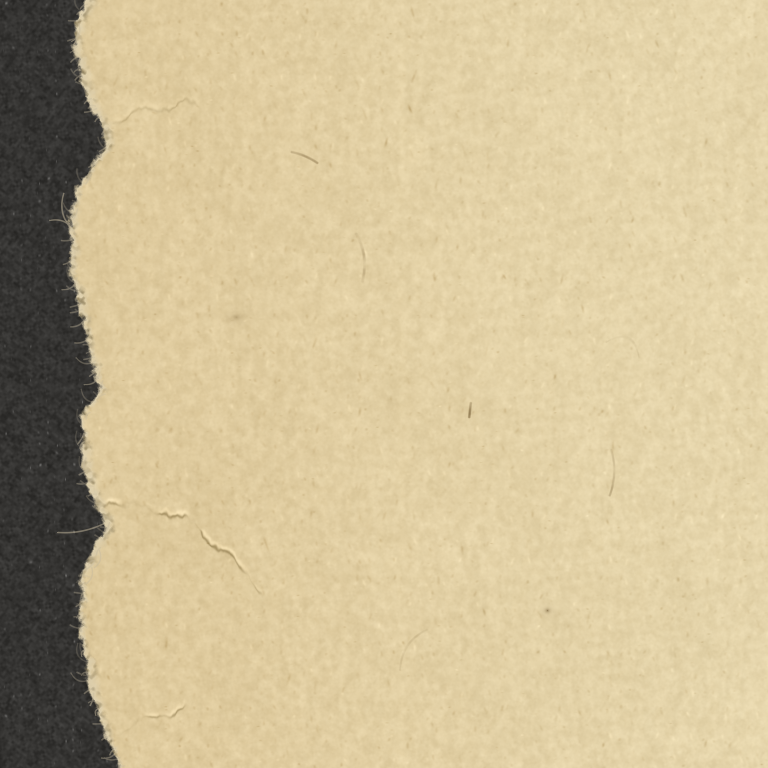
Reproduce this texture procedurally as a Shadertoy shader.

```glsl
// Aged cream paper with a torn, fibrous left edge lying on dark card.
float hash(vec2 p) {
    return fract(sin(dot(p, vec2(127.1, 311.7))) * 43758.5453);
}
float noise(vec2 p) {
    vec2 i = floor(p), f = fract(p);
    f = f * f * (3.0 - 2.0 * f);
    return mix(mix(hash(i), hash(i + vec2(1, 0)), f.x),
               mix(hash(i + vec2(0, 1)), hash(i + vec2(1, 1)), f.x), f.y);
}
float fbm(vec2 p) {
    float sum = 0.0, amp = 0.5;
    for (int i = 0; i < 4; i++) {
        sum += amp * noise(p);
        p = mat2(1.6, 1.2, -1.2, 1.6) * p + 17.3;
        amp *= 0.5;
    }
    return sum / 0.9375;
}
float smoothMin(float a, float b, float k) {
    float h = max(k - abs(a - b), 0.0) / k;
    return min(a, b) - 0.25 * k * h * h;
}

// One bulge of the tear: a parabola with separate upper and lower curvature
float lobe(float y, float centre, float tip, float upper, float lower) {
    float t = y - centre;
    return tip + t * t * (t > 0.0 ? upper : lower);
}
float tearLine(float y) {
    float e = smoothMin(lobe(y, 0.948, 0.094, 6.2, 3.2), lobe(y, 0.694, 0.091, 3.4, 1.02), 0.034);
    e = smoothMin(e, lobe(y, 0.437, 0.103, 11.7, 2.55), 0.01);
    return smoothMin(e, lobe(y, 0.193, 0.102, 2.55, 1.5), 0.014);
}

// Coverage of a thin bowed fibre from a to b
float strand(vec2 p, vec2 a, vec2 b, float bow, float width) {
    vec2 ab = b - a;
    float h = clamp(dot(p - a, ab) / dot(ab, ab), 0.0, 1.0);
    vec2 bend = vec2(-ab.y, ab.x) * bow * 4.0 * h * (1.0 - h);
    return 1.0 - smoothstep(0.2 * width, 1.6 * width + 0.5 / iResolution.y, length(p - a - ab * h - bend));
}

// Scattered soft smudges, mostly upright, one chance per cell
float flecks(vec2 p, vec2 grid, float density, float seed) {
    vec2 q = p * grid, id = floor(q) + seed;
    vec2 r = vec2(hash(id), hash(id + 31.7));
    vec2 f = (fract(q) - 0.5 - (r - 0.5) * 0.5) / grid;
    f.x += (hash(id + 5.3) - 0.5) * 0.8 * f.y;
    float halfLength = (0.06 + 0.19 * r.x) / grid.y;
    float stroke = exp(-pow(f.x / 0.0019, 2.0)) * (1.0 - smoothstep(0.1, 1.1, abs(f.y) / halfLength));
    return stroke * step(hash(id + 71.9), density) * (0.2 + 0.8 * r.y * r.y);
}

// Broken fold, faintly lit above and shaded below, between x0 and x1
float crease(vec2 p, float height, float x0, float x1) {
    float d = p.y - height - (fbm(vec2(p.x * 45.0, 3.0)) - 0.5) * 0.026 - (noise(p * 110.0) - 0.5) * 0.006;
    float span = smoothstep(x0, x0 + 0.012, p.x) * (1.0 - smoothstep(x1 - 0.012, x1, p.x));
    float relief = 0.4 * exp(-pow((d - 0.004) / 0.004, 2.0)) - exp(-pow((d + 0.001) / 0.0024, 2.0));
    return span * relief * (0.15 + 1.1 * smoothstep(0.25, 0.75, noise(p * 60.0)));
}

void mainImage(out vec4 fragColor, in vec2 fragCoord) {
    vec2 p = fragCoord / iResolution.xy;
    vec2 turned = mat2(0.8, 0.6, -0.6, 0.8) * p;
    // Dark card with grain and rare pale lint
    float grain = noise(turned * 300.0) - 0.5;
    vec3 card = vec3(0.206, 0.202, 0.194) + 0.075 * grain + 0.08 * (fbm(turned * 130.0) - 0.5);
    card += 0.2 * flecks(p.yx, vec2(70.0, 90.0), 0.2, 9.0);
    // Paper tone: warm at the lower left, paler to the right, mottled throughout
    float tone = smoothstep(0.05, 1.0, p.x + 0.12 * (p.y - 0.5));
    vec3 paper = mix(vec3(0.87, 0.789, 0.612), vec3(0.9, 0.836, 0.672), tone);
    float mottle = 0.022 * (fbm(turned * 7.0) - 0.5) + 0.085 * (fbm(turned * 115.0) - 0.5);
    paper += vec3(0.85, 0.95, 1.1) * mottle + 0.022 * grain;
    paper += 0.02 * (noise(p * vec2(170.0, 38.0) + 4.0 * noise(p * 20.0)) - 0.5);
    paper += 0.02 * exp(-pow((p.x - 0.523) / 0.005, 2.0)) * noise(p * vec2(90.0, 25.0));
    vec2 pale = (p - vec2(0.541, 0.803)) / vec2(0.011, 0.018);
    paper += 0.06 * exp(-dot(pale, pale)) * noise(p * 120.0);
    // Embedded fibres, brown and pale
    float brown = flecks(p, vec2(31.0, 23.0), 0.4, 3.0) + 0.7 * flecks(p + 0.013, vec2(58.0, 41.0), 0.45, 40.0);
    brown += 0.6 * flecks(p + 0.021, vec2(73.0, 47.0), 0.5, 150.0);
    paper -= brown * vec3(0.075, 0.09, 0.105) * (0.5 + noise(turned * 190.0));
    paper += 0.05 * flecks(p + 0.007, vec2(47.0, 35.0), 0.5, 80.0);
    // Larger isolated marks, worn thin in places
    float mark = 0.8 * strand(p, vec2(0.38, 0.802), vec2(0.413, 0.788), 0.05, 0.0013);
    mark += 0.5 * strand(p, vec2(0.464, 0.695), vec2(0.472, 0.634), 0.1, 0.0016);
    mark += 1.1 * strand(p, vec2(0.613, 0.475), vec2(0.611, 0.457), 0.0, 0.0013);
    mark += 0.6 * strand(p, vec2(0.796, 0.414), vec2(0.794, 0.355), 0.08, 0.0012);
    mark += 0.3 * strand(p, vec2(0.521, 0.128), vec2(0.556, 0.18), 0.15, 0.0012);
    mark += 0.25 * strand(p, vec2(0.79, 0.555), vec2(0.832, 0.535), 0.35, 0.0014);
    mark += exp(-length((p - vec2(0.308, 0.587)) / vec2(0.006, 0.004)));
    mark += 1.8 * exp(-length(p - vec2(0.713, 0.205)) / 0.0025);
    paper -= mark * vec3(0.24, 0.25, 0.24) * (0.15 + 0.95 * noise(turned * 95.0));
    // Folds running in from the tear
    float fold = crease(p, 0.345 - 4.1 * (p.x - 0.17) * (p.x - 0.17), 0.13, 0.345);
    fold += 0.4 * crease(p, 0.866 - 4.0 * (p.x - 0.23) * (p.x - 0.23), 0.14, 0.28);
    fold += 0.9 * crease(p, 0.075 - 0.7 * max(0.2 - p.x, 0.0), 0.145, 0.245);
    paper += 0.16 * fold;
    // Ragged tear with a pale, speckled core of varying width
    float rough = (fbm(vec2(p.y * 28.0, 2.0)) - 0.5) * 0.016 + (fbm(turned * 140.0) - 0.5) * 0.011;
    float d = p.x - tearLine(p.y) - rough;
    float rim = 1.0 - smoothstep(0.001, 0.008 + 0.014 * noise(p.yy * 18.0), d);
    paper = mix(paper, vec3(0.86, 0.82, 0.71), rim * 0.7);
    paper -= rim * 0.6 * max(noise(turned * 200.0) - 0.45, 0.0);
    vec3 colour = mix(card, paper, smoothstep(-0.0025, 0.0035, d));
    // Loose hairs along the tear
    if (abs(d) < 0.06) {
        float hair = 0.0;
        for (int i = 0; i < 130; i++) {
            vec2 r = vec2(hash(vec2(i, 4)), hash(vec2(i, 8)));
            float y = (float(i) + r.x) / 130.0, angle = 3.14 + (r.y - 0.5) * 2.8;
            vec2 root = vec2(tearLine(y) + 0.006, y);
            vec2 tip = root + vec2(cos(angle), sin(angle)) * (0.009 + 0.018 * r.x * r.x);
            hair = max(hair, strand(p, root, tip, 0.5 * (r.x - 0.5), 0.0008) * (0.15 + 0.35 * r.y));
        }
        hair = max(hair, 0.5 * strand(p, vec2(0.135, 0.318), vec2(0.072, 0.307), 0.07, 0.0008));
        hair = max(hair, 0.5 * strand(p, vec2(0.098, 0.695), vec2(0.065, 0.713), -0.2, 0.0008));
        hair = max(hair, 0.5 * strand(p, vec2(0.095, 0.7), vec2(0.083, 0.748), 0.15, 0.0008));
        colour = mix(colour, vec3(0.78, 0.73, 0.62), hair);
    }
    fragColor = vec4(clamp(colour, 0.0, 1.0), 1.0);
}
```
